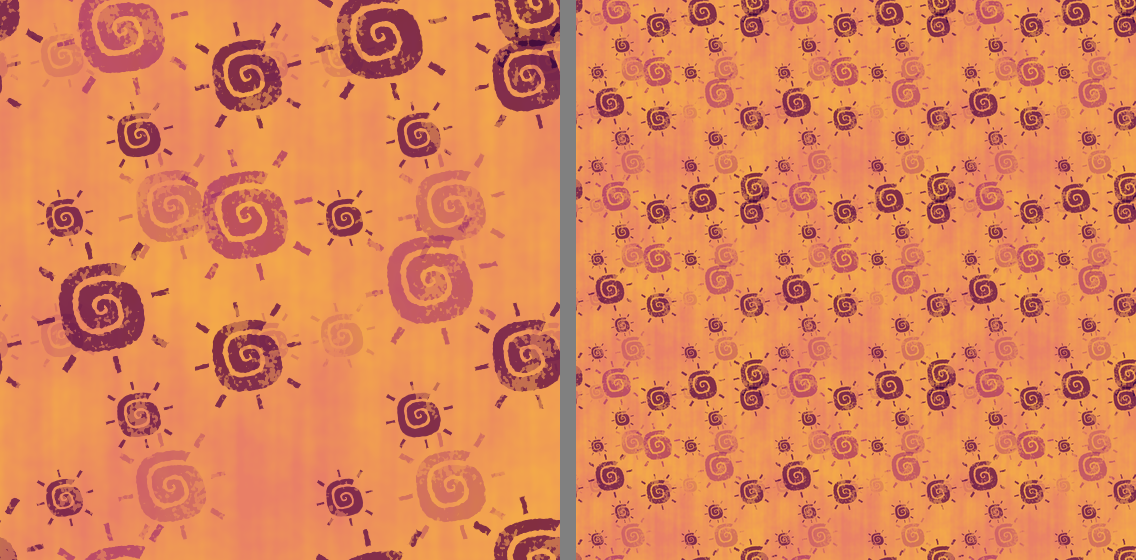
Left, the tile; right, the same tile 3 across and 3 down.
A three.js fragment shader for this pattern:

```glsl
varying vec2 vUv;

const float TAU = 6.2831853;
const float EDGE = 0.0011;          // half width of the smoothed edge
const float CELL = 0.5;             // period of the small suns: two across, two down
const float BIG_RADIUS = 0.077;
const float SQUARENESS = 2.8;       // exponent of the rounded-square spiral
const float TILT = 0.14;
const float ARM_START = 0.145;      // in turns
const float ARM_PITCH = 0.4;
const float GAP = 0.14;
const float RAY_COUNT = 8.0;
const float RAY_PHASE = 0.31;       // in ray spacings
const float WEAR_STRENGTH = 0.6;

const vec3 AMBER = vec3(0.955, 0.66, 0.29);
const vec3 CORAL = vec3(0.92, 0.52, 0.385);
const vec3 PLUM = vec3(0.51, 0.18, 0.30);
const vec3 ROSE = vec3(0.73, 0.30, 0.405);

vec2 gradientAt(vec2 cell) {
  float turn = fract(sin(dot(cell, vec2(127.1, 311.7))) * 43758.5);
  return vec2(cos(TAU * turn), sin(TAU * turn));
}

// Gradient noise that wraps after a whole number of cells
float noise(vec2 uv, vec2 cells) {
  vec2 p = uv * cells;
  vec2 i = floor(p);
  vec2 f = p - i;
  vec2 a = mod(i, cells);
  vec2 b = mod(i + 1.0, cells);
  vec2 w = f * f * f * (f * (f * 6.0 - 15.0) + 10.0);
  float low = mix(dot(gradientAt(a), f),
                  dot(gradientAt(vec2(b.x, a.y)), f - vec2(1.0, 0.0)), w.x);
  float high = mix(dot(gradientAt(vec2(a.x, b.y)), f - vec2(0.0, 1.0)),
                   dot(gradientAt(b), f - 1.0), w.x);
  return mix(low, high, w.y);
}

// Rounded-square disc cut by a gap that winds in to the centre
float spiralDistance(vec2 q, float edge) {
  q = mat2(cos(TILT), -sin(TILT), sin(TILT), cos(TILT)) * q;
  vec2 s = pow(max(abs(q), 1e-4), vec2(SQUARENESS));
  float r = pow(s.x + s.y, 1.0 / SQUARENESS);
  float u = fract(atan(q.y, q.x) / TAU - ARM_START);

  float rim = 1.0 - ARM_PITCH * pow(u, 9.0);
  float outerGap = 1.0 - ARM_PITCH * (1.0 + u * u);
  float innerGap = (1.0 - 2.0 * ARM_PITCH) * (1.0 - u);
  float outerHalf = 0.5 * GAP * (1.0 - 0.15 * u);
  float innerHalf = 0.5 * GAP * (0.85 - 0.5 * u);

  float d = r - rim;
  d = max(d, outerHalf - abs(r - outerGap - outerHalf));
  d = max(d, innerHalf - abs(r - innerGap - innerHalf));
  float tipCut = edge - TAU * u * r;
  return r > 1.0 - ARM_PITCH + GAP ? max(d, tipCut) : d;
}

// Dashes around the spiral, alternately near and far
float rayDistance(vec2 q) {
  float k = floor(atan(q.y, q.x) / TAU * RAY_COUNT - RAY_PHASE + 0.5);
  float angle = (k + RAY_PHASE) * TAU / RAY_COUNT;
  float far = mod(k, 2.0);
  vec2 axis = vec2(cos(angle), sin(angle));
  vec2 local = vec2(dot(q, axis) - mix(1.36, 1.52, far), dot(q, vec2(-axis.y, axis.x)));
  vec2 box = abs(local) - vec2(0.2, mix(0.055, 0.075, far));
  return max(box.x, box.y);
}

// Prints one sun, repeated at the given period, darkening what lies below
vec3 printSun(vec3 below, vec2 center, float radius, float period,
              vec3 ink, float opacity, float rough) {
  vec2 q = (mod(vUv - center + 0.5 * period, period) - 0.5 * period) / radius;
  if (dot(q, q) > 4.0) return below;
  float edge = EDGE / radius;
  float d = min(spiralDistance(q, edge), rayDistance(q)) + 0.03 * rough;
  float cover = opacity * (1.0 - smoothstep(-edge, edge, d));
  vec3 ground = mix(AMBER, CORAL, 0.6);
  return mix(below, ink * min(below / ground, 1.0), cover);
}

void main() {
  // Stained ground with vertical streaks
  float clouds = noise(vUv, vec2(3.0)) + 0.6 * noise(vUv, vec2(8.0, 6.0));
  float streaks = noise(vUv, vec2(24.0, 2.0)) + 0.5 * noise(vUv, vec2(70.0, 3.0));
  float blotches = noise(vUv, vec2(22.0)) + 0.6 * noise(vUv, vec2(55.0));
  float stain = 0.54 + 0.75 * clouds + 0.4 * streaks + 0.22 * blotches;
  vec3 color = mix(AMBER, CORAL, clamp(stain, 0.0, 1.15));

  // Worn ink: fine specks gathered in patches
  float specks = noise(vUv, vec2(95.0, 80.0)) + 0.7 * noise(vUv, vec2(190.0, 170.0));
  float patches = noise(vUv + 0.37, vec2(17.0, 14.0));
  float solid = 1.0 - WEAR_STRENGTH * smoothstep(0.12, 0.3, 0.6 * specks + 0.9 * patches);

  // Faint suns
  color = printSun(color, vec2(0.112, 0.401), 0.038, CELL, ROSE, 0.3 * solid, specks);
  color = printSun(color, vec2(0.482, 0.389), 0.034, CELL, ROSE, 0.35 * solid, specks);
  color = printSun(color, vec2(0.307, 0.132), 0.0625, CELL, ROSE, 0.52 * solid, specks);

  // Dark suns
  color = printSun(color, vec2(0.443, 0.365), 0.0625, CELL, PLUM, solid, specks);
  color = printSun(color, vec2(0.249, 0.259), 0.039, CELL, PLUM, solid, specks);
  color = printSun(color, vec2(0.116, 0.111), 0.033, CELL, PLUM, solid, specks);

  // Big suns, once per canvas
  color = printSun(color, vec2(0.219, 0.948), BIG_RADIUS, 1.0, ROSE, 0.95 * solid, specks);
  color = printSun(color, vec2(0.440, 0.616), BIG_RADIUS, 1.0, ROSE, 0.95 * solid, specks);
  color = printSun(color, vec2(0.770, 0.501), BIG_RADIUS, 1.0, ROSE, 0.8 * solid, specks);
  color = printSun(color, vec2(0.680, 0.938), BIG_RADIUS, 1.0, PLUM, solid, specks);
  color = printSun(color, vec2(0.184, 0.451), BIG_RADIUS, 1.0, PLUM, solid, specks);
  color = printSun(color, vec2(0.961, 0.996), BIG_RADIUS, 1.0, PLUM, solid, specks);

  gl_FragColor = vec4(color, 1.0);
}
```
